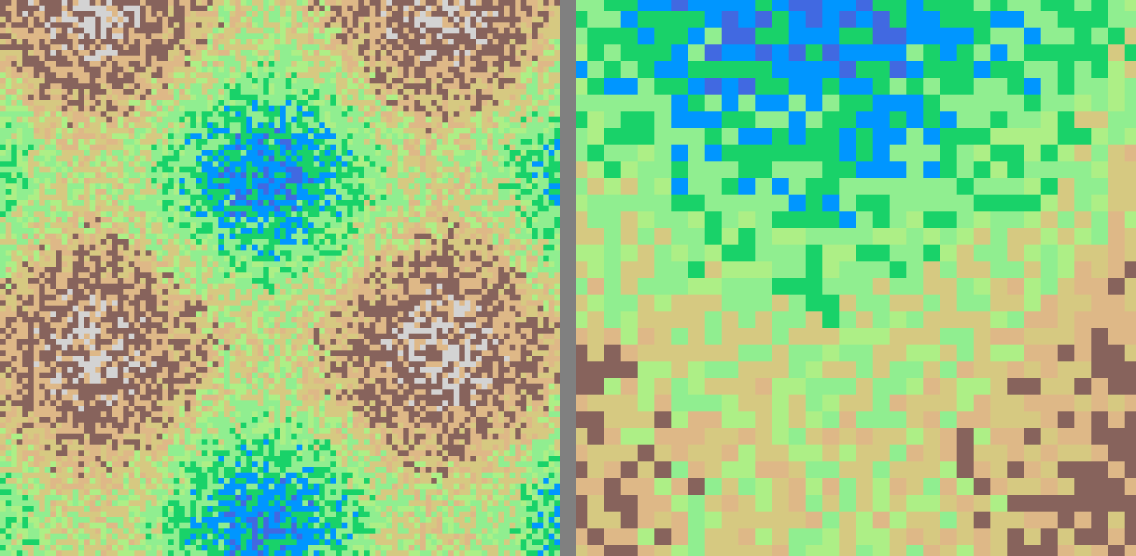
Left, the full canvas; right, a detail of the centre.
Reproduce this pattern procedurally as a Shadertoy shader.

```glsl
// Blocky terrain map: speckled lakes and snowy hills alternating on a wave grid.

// One random value per cell
float cellHash(vec2 cell) {
    vec3 p = fract(cell.xyx * vec3(0.1031, 0.1030, 0.0973));
    p += dot(p, p.yzx + 33.33);
    return fract((p.x + p.y) * p.z);
}

// Height bands from deep water up to snow
vec3 terrainColor(float height) {
    vec3 color = vec3(0.255, 0.412, 0.882);                        // deep water
    if (height > -2.30) color = vec3(0.000, 0.588, 1.000);         // shallow water
    if (height > -1.65) color = vec3(0.098, 0.824, 0.412);         // lush grass
    if (height > -1.10) color = vec3(0.565, 0.933, 0.565);         // pale grass
    if (height > -0.40) color = vec3(0.678, 0.937, 0.525);         // dry grass
    if (height > -0.10) color = vec3(0.839, 0.788, 0.506);         // sand
    if (height >  0.50) color = vec3(0.871, 0.722, 0.529);         // clay
    if (height >  0.95) color = vec3(0.529, 0.388, 0.361);         // rock
    if (height >  1.75) color = vec3(0.871, 0.722, 0.529);         // bare summit
    if (height >  2.05) color = vec3(0.827);                       // snow
    return color;
}

// Colour of the map cell under uv, with rows counted from the top
vec3 terrainMap(vec2 uv) {
    vec2 cell = floor(100.0 * vec2(uv.x, 1.0 - uv.y));
    float swell = sin(cell.x * 0.1) + cos(cell.y * 0.1);
    float roughness = 1.5 * (cellHash(cell + 17.0) - 0.5);
    return terrainColor(swell + roughness);
}

void mainImage(out vec4 fragColor, in vec2 fragCoord) {
    // Average a 3 x 3 grid of samples to smooth the cell edges
    vec3 sum = vec3(0.0);
    for (int j = -1; j <= 1; j++) {
        for (int i = -1; i <= 1; i++) {
            vec2 offset = vec2(i, j) / 3.0;
            sum += terrainMap((fragCoord + offset) / iResolution.xy);
        }
    }
    fragColor = vec4(sum / 9.0, 1.0);
}
```
